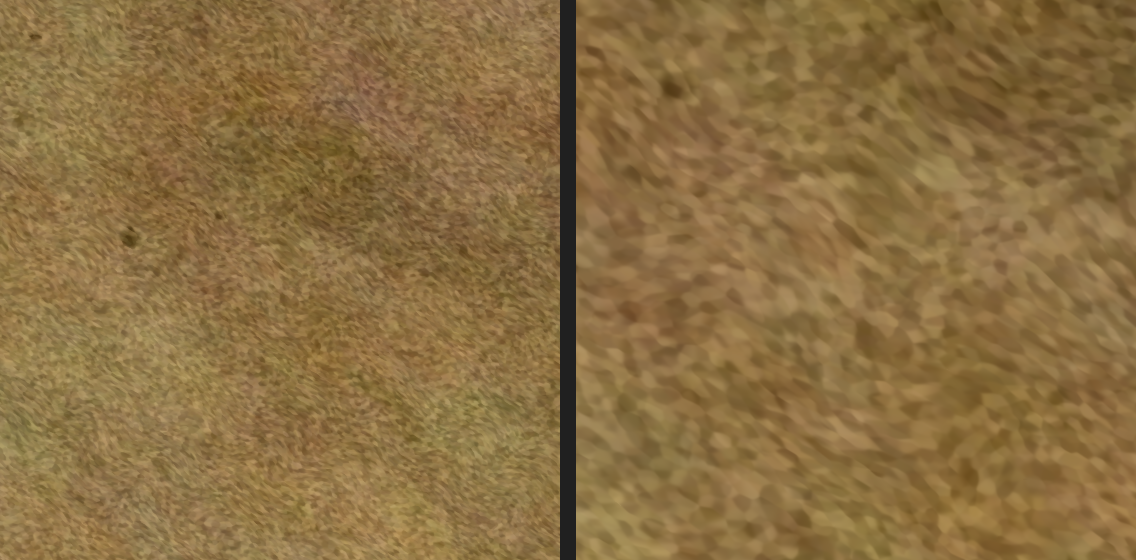
Left: the whole. Right: its middle third, enlarged.
Reproduce this texture procedurally as a WebGL 2 fragment shader.

```glsl
#version 300 es
precision highp float;
// Dry, matted grass: fine slanted fibres over soft ochre, olive and mauve patches.

#define BASE_COLOR vec3(0.557, 0.451, 0.272)
#define TONE_STEP vec3(0.106, 0.102, 0.086)
#define RED_GREEN vec3(0.017, -0.013, 0.006)
#define YELLOW_BLUE vec3(-0.004, 0.003, 0.040)
#define FIBRE_ANGLE -0.62
#define FIBRE_DENSITY 200.0
#define FIBRE_CONTRAST 0.70
#define PATCH_CONTRAST 0.33
#define SPOT_GRID 6.0
#define SPOT_CHANCE 0.14

uniform vec2 u_resolution;
out vec4 fragColor;

vec3 hash3(vec2 p) {
    vec3 q = fract(p.xyx * vec3(0.1031, 0.1030, 0.0973));
    q += dot(q, q.yxz + 33.33);
    return fract((q.xxy + q.yzz) * q.zyx);
}

// Smooth cellular noise: random triples in -1..1, blended between jittered points.
vec3 cellNoise(vec2 p) {
    vec2 cell = floor(p), local = fract(p);
    vec3 sum = vec3(0.0);
    float total = 0.0;
    for (int y = -1; y <= 1; y++) {
        for (int x = -1; x <= 1; x++) {
            vec2 offset = vec2(x, y);
            vec2 d = offset + hash3(cell + offset).xy - local;
            float weight = exp(-6.0 * dot(d, d));
            sum += weight * (2.0 * hash3(cell + offset + 57.3) - 1.0);
            total += weight;
        }
    }
    return sum / total;
}

// Noise drawn out along a direction; density counts cells across it.
vec3 streaks(vec2 p, float angle, float density, float stretch) {
    vec2 along = vec2(cos(angle), sin(angle));
    vec2 q = vec2(dot(p, along), dot(p, vec2(-along.y, along.x)));
    return cellNoise(q * density / vec2(stretch, 1.0) + density * 1.7);
}

float glow(vec2 p, vec2 center, vec2 radius) {
    vec2 d = (p - center) / radius;
    return exp(-dot(d, d));
}

// Sparse ragged dark tufts, at most one per grid cell.
float darkSpots(vec2 p, float raggedness) {
    vec2 cell = floor(p * SPOT_GRID);
    vec3 pick = hash3(cell + 11.0);
    vec2 center = 0.3 + 0.4 * hash3(cell + 29.0).xy;
    float dist = length(fract(p * SPOT_GRID) - center) / SPOT_GRID;
    float radius = mix(0.007, 0.020, pick.y * pick.y);
    float shape = 1.0 - smoothstep(0.2, 1.3, dist / radius + 0.5 * raggedness);
    return shape * step(pick.x, SPOT_CHANCE);
}

void main() {
    vec2 p = gl_FragCoord.xy / min(u_resolution.x, u_resolution.y);

    // Broad to small patches, each holding tone and two tint channels
    vec3 clumps = streaks(p, FIBRE_ANGLE, 45.0, 1.4);
    vec3 patches = 0.9 * streaks(p, FIBRE_ANGLE, 4.0, 1.6)
                 + 0.8 * streaks(p, FIBRE_ANGLE, 9.0, 1.7)
                 + 0.6 * streaks(p, FIBRE_ANGLE, 20.0, 1.6)
                 + 0.6 * clumps;

    // Short wavy fibres in two crossing layers
    vec2 bent = p + 0.005 * sin(p.yx * vec2(43.0, 37.0) + 2.0 * sin(p * 17.0));
    vec3 fibres = streaks(bent, FIBRE_ANGLE, FIBRE_DENSITY, 1.9)
                + 0.75 * streaks(bent, FIBRE_ANGLE + 0.45, FIBRE_DENSITY * 0.8, 1.6);

    // Large-scale light: dim at the upper right, paler towards the bottom
    float shade = glow(p, vec2(0.62, 0.80), vec2(0.30, 0.20));
    float mauve = glow(p, vec2(0.53, 0.77), vec2(0.14, 0.09));
    float light = 0.22 - 0.28 * p.y - 0.48 * shade;

    float tone = light + PATCH_CONTRAST * patches.x + FIBRE_CONTRAST * fibres.x;
    tone -= 1.5 * darkSpots(p, clumps.y + 0.5 * fibres.y);

    // Tints
    vec3 color = BASE_COLOR + TONE_STEP * tone;
    color += RED_GREEN * (0.75 * patches.y + 0.25 * fibres.y + 0.4 * shade);
    color += YELLOW_BLUE * (0.50 * patches.z + 0.25 * fibres.z);
    color += YELLOW_BLUE * (0.7 * mauve * (0.6 + patches.z) + 0.5 * (p.y - 0.5));

    fragColor = vec4(clamp(color, 0.0, 1.0), 1.0);
}
```
